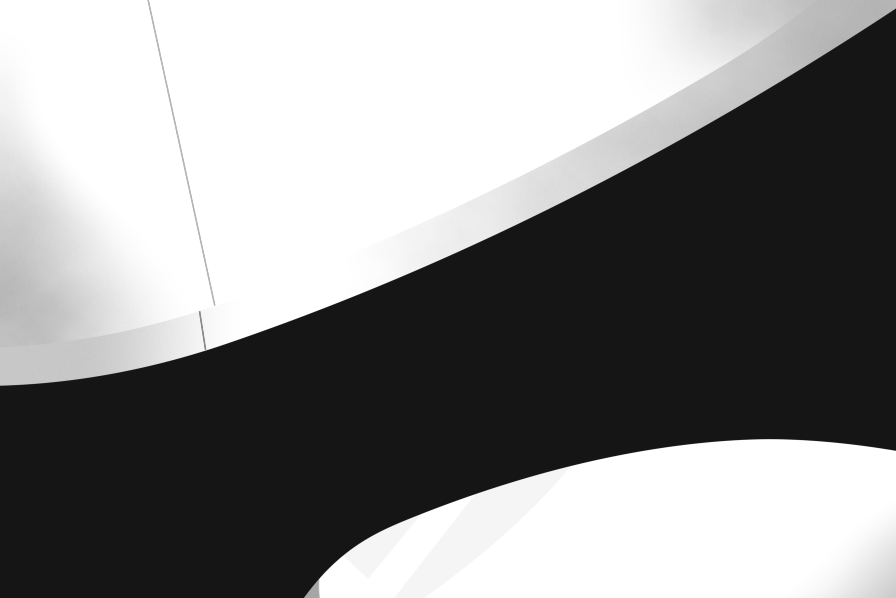
Reproduce this background procedurally as a WebGL 1 fragment shader.

```glsl
precision highp float;
// Monochrome architecture: a pale curved ceiling with a rim, a black sweep and a lit oval opening.

uniform vec2 u_resolution;

const vec3 BLACK = vec3(0.084);
const float STEP = 0.002;

float hash(vec2 p) {
  return fract(sin(dot(p, vec2(127.1, 311.7))) * 43758.5453);
}

float noise(vec2 p) {
  vec2 i = floor(p);
  vec2 f = fract(p);
  f = f * f * (3.0 - 2.0 * f);
  float low = mix(hash(i), hash(i + vec2(1.0, 0.0)), f.x);
  float high = mix(hash(i + vec2(0.0, 1.0)), hash(i + 1.0), f.x);
  return mix(low, high, f.y);
}

float fbm(vec2 p) {
  float sum = 0.0;
  float amp = 0.5;
  for (int i = 0; i < 5; i++) {
    sum += amp * noise(p);
    p = p * 2.03 + 7.1;
    amp *= 0.5;
  }
  return sum;
}

// Heights of the three curved edges
float rimBottom(float x) {
  float bend = max(0.38 - x, 0.0);
  return 0.316 + 0.234 * x + 0.1417 * x * x + 0.27 * bend * bend;
}

float rimTop(float x) {
  float flare = max(x - 1.2, 0.0);
  return rimBottom(x) + 0.064 + 0.016 * x + 0.45 * flare * flare;
}

float ovalTop(float x) {
  float u = abs(x - 1.289);
  float tip = max(u - 0.6, 0.0);
  return 0.2656 - 0.335 * pow(u + 0.0001, 1.83) - 9.0 * tip * tip * tip;
}

// Smooth coverage of the area above an edge, given its neighbouring heights
float above(float y, float left, float mid, float right, float px) {
  float slope = (right - left) / (2.0 * STEP);
  float d = (y - mid) / sqrt(1.0 + slope * slope);
  return smoothstep(-0.7 * px, 0.7 * px, d);
}

float side(float d, float px) {
  return smoothstep(-px, px, d);
}

float seam(vec2 p, vec2 a, vec2 b, float width, float px) {
  vec2 ab = b - a;
  float t = clamp(dot(p - a, ab) / dot(ab, ab), 0.0, 1.0);
  return 1.0 - smoothstep(width, width + px, length(p - a - ab * t));
}

float ceilingTone(vec2 p, float cloud) {
  float reach = mix(0.34, 0.07, smoothstep(0.45, 0.85, p.y));
  float left = (1.0 - smoothstep(0.0, reach, p.x)) * (1.0 - smoothstep(0.5, 0.97, p.y));
  float right = smoothstep(1.02, 1.32, p.x) * smoothstep(0.79, 1.0, p.y);
  return 1.0 - (0.26 * left + 0.25 * right) * (0.65 + 0.7 * cloud);
}

float rimTone(vec2 p, float cloud) {
  float left = 0.22 * (1.0 - smoothstep(0.12, 0.42, p.x));
  float right = 0.27 * smoothstep(0.5, 1.5, p.x);
  float mottle = 0.09 * (cloud - 0.4) * smoothstep(0.45, 0.8, p.x);
  return 1.0 - left - right - mottle;
}

float ovalTone(vec2 p, float cloud, float px) {
  // Broad curved reflection and the small pane beside it
  float bandLeft = side(p.x - 0.66 - 0.78 * p.y, px);
  float bandRight = side(0.71 + 1.4 * p.y - 1.3 * p.y * p.y - p.x, px);
  float pane = side(0.59 + 0.82 * p.y - p.x, px) * side(p.y + 0.95 * p.x - 0.617, px);
  float tone = 1.0 - 0.04 * max(bandLeft * bandRight, pane);
  // Shadow in the right corner and the grey sliver at the left tip
  float corner = smoothstep(0.0, 0.17, (p.x - 1.285) * 0.64 - p.y * 0.77 + 0.03 * (cloud - 0.5));
  float sliver = side(0.528 + 3.5 * (p.y - 0.02) * (p.y - 0.02) - p.x + 0.006, px);
  tone -= 0.24 * corner;
  return mix(tone, 0.65, sliver * side(0.036 - p.y, px));
}

void main() {
  vec2 p = gl_FragCoord.xy / u_resolution * vec2(1.5, 1.0);
  float px = 1.0 / u_resolution.y;
  float cloud = fbm(p * vec2(7.0, 9.0));
  float x0 = p.x - STEP;
  float x1 = p.x + STEP;

  // Ceiling with its long seam, and the rim below it
  float upper = ceilingTone(p, cloud);
  upper = mix(upper, 0.62, 0.75 * seam(p, vec2(0.248, 1.0), vec2(0.3594, 0.49), 0.0006, px));
  float rim = rimTone(p, cloud);
  rim = mix(rim, 0.4, 0.75 * seam(p, vec2(0.334, 0.48), vec2(0.344, 0.416), 0.0006, px));
  float inside = above(p.y, rimTop(x0), rimTop(p.x), rimTop(x1), px);
  float pale = mix(rim, upper, inside);
  pale += 0.012 * (hash(floor(p * 512.0)) - 0.5) * smoothstep(1.0, 0.9, pale);

  // Black sweep between the ceiling and the oval opening
  float ceilingMask = above(p.y, rimBottom(x0), rimBottom(p.x), rimBottom(x1), px);
  float ovalMask = 1.0 - above(p.y, ovalTop(x0), ovalTop(p.x), ovalTop(x1), px);
  vec3 color = mix(BLACK, vec3(pale), ceilingMask);
  color = mix(color, vec3(ovalTone(p, cloud, px)), ovalMask);
  gl_FragColor = vec4(color, 1.0);
}
```
